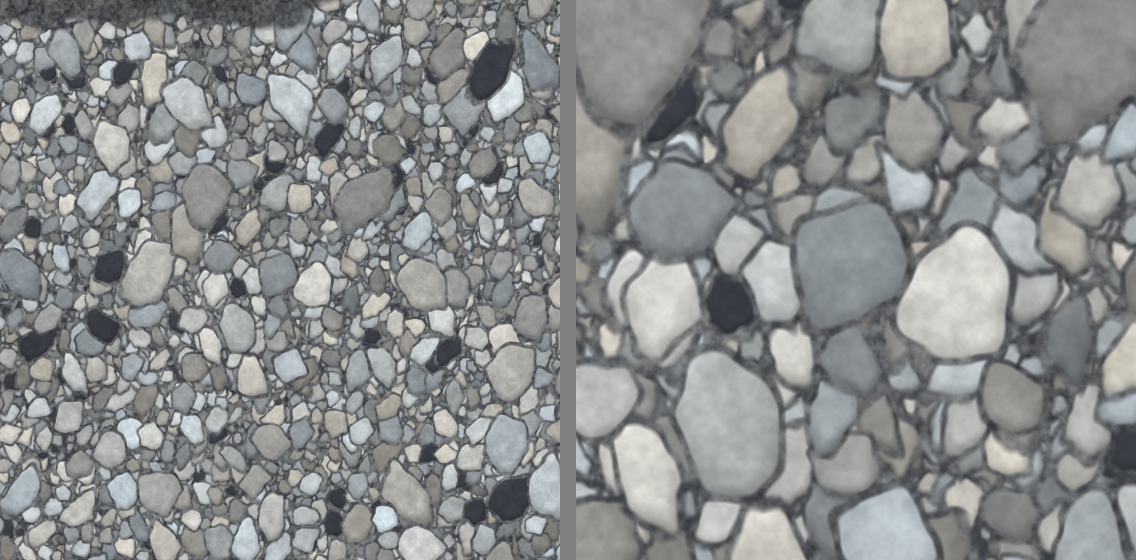
Left, the full canvas; right, a detail of the centre.
Write a Shadertoy shader that draws this texture.

```glsl
// Weathered exposed-aggregate pavement: angular pale pebbles packed in dark grit.

const float TAU = 6.2831853;
const int LAYERS = 5;
const int SIDES = 7;
const vec3 GRIT_DARK = vec3(0.20, 0.21, 0.23);
const vec3 GRIT_LIGHT = vec3(0.52, 0.53, 0.53);
const vec3 BLUE_TINT = vec3(0.94, 1.00, 1.04);
const vec3 WARM_TINT = vec3(1.03, 1.00, 0.94);
const vec3 DARK_STONE = vec3(0.23, 0.24, 0.27);

float hash(vec2 p) {
    vec3 q = fract(vec3(p.xyx) * 0.1031);
    q += dot(q, q.yzx + 33.33);
    return fract((q.x + q.y) * q.z);
}

// Independent random value for a cell, selected by a channel number
float cellRandom(vec2 cell, float channel) {
    return hash(cell + channel * vec2(17.3, 41.7));
}

float valueNoise(vec2 p) {
    vec2 i = floor(p), f = fract(p);
    f = f * f * (3.0 - 2.0 * f);
    float low = mix(hash(i), hash(i + vec2(1, 0)), f.x);
    float high = mix(hash(i + vec2(0, 1)), hash(i + vec2(1, 1)), f.x);
    return mix(low, high, f.y);
}

float fbm(vec2 p) {
    float sum = 0.0, weight = 0.5;
    for (int i = 0; i < 3; i++) {
        sum += weight * valueNoise(p);
        p = p * 2.07 + 19.1;
        weight *= 0.5;
    }
    return sum / 0.875;
}

// Rounded irregular polygon: smooth maximum of random half-planes
float pebbleDistance(vec2 p, vec2 cell, float radius) {
    float sum = 0.0;
    float sharpness = 13.0 / radius;
    for (int k = 0; k < SIDES; k++) {
        float side = float(k);
        float angle = TAU * (side + 0.8 * cellRandom(cell, side + 10.0)) / float(SIDES);
        float reach = radius * mix(0.72, 1.15, cellRandom(cell, side + 20.0));
        float plane = dot(p, vec2(cos(angle), sin(angle))) - reach;
        sum += exp(min(sharpness * plane, 60.0));
    }
    return log(sum) / sharpness;
}

vec3 gritColor(vec2 uv) {
    float grain = 0.6 * fbm(uv * 170.0) + 0.4 * fbm(uv * 55.0 + 7.0);
    return mix(GRIT_DARK, GRIT_LIGHT, smoothstep(0.16, 0.88, grain));
}

vec3 pebbleColor(vec2 cell, vec2 uv, float brightness) {
    float tone = brightness + 0.34 * (cellRandom(cell, 4.0) - 0.5);
    vec3 tint = mix(BLUE_TINT, WARM_TINT, cellRandom(cell, 5.0));
    vec3 color = tone * tint;
    color = mix(color, DARK_STONE, step(0.95, cellRandom(cell, 6.0)));
    float mottle = 0.6 * fbm(uv * 60.0 + cell) + 0.4 * fbm(uv * 190.0);
    return color * (1.0 + 0.36 * (mottle - 0.5));
}

// Paints one generation of pebbles, each with a rim of grit, over the base
vec3 paintPebbles(vec3 base, vec2 uv, vec3 grit, float size, float density,
                  float brightness, float seed, float blur) {
    vec2 p = uv / size;
    vec2 home = floor(p);
    float edge = blur / size;
    float rim = 0.0022 / size + 0.03;
    for (int y = -1; y <= 1; y++)
    for (int x = -1; x <= 1; x++) {
        vec2 cell = home + vec2(x, y) + seed;
        if (cellRandom(cell, 0.0) > density) continue;
        vec2 jitter = 0.55 * (vec2(cellRandom(cell, 1.0), cellRandom(cell, 2.0)) - 0.5);
        vec2 d = p - (cell - seed + 0.5 + jitter);
        float stretch = mix(1.05, 1.95, pow(cellRandom(cell, 3.0), 1.5));
        float tilt = 1.5 * (cellRandom(cell, 7.0) - 0.5) - 0.08;
        float c = cos(tilt), s = sin(tilt);
        vec2 q = vec2(c * d.x + s * d.y, (c * d.y - s * d.x) / stretch);
        float radius = mix(0.33, 0.51, cellRandom(cell, 8.0));
        float dist = pebbleDistance(q, cell, radius);
        dist += 0.07 * (valueNoise(p * 5.0 + cell) - 0.5);
        if (dist > rim + edge) continue;
        float slope = smoothstep(-0.16, 0.0, dist);
        float light = 1.0 + slope * (0.24 * dot(d, vec2(-0.4, 0.9)) - 0.08);
        vec3 stone = pebbleColor(cell, uv, brightness) * light;
        base = mix(base, grit, 0.85 * (1.0 - smoothstep(rim - edge, rim + edge, dist)));
        base = mix(base, stone, 1.0 - smoothstep(-edge, edge, dist));
    }
    return base;
}

void mainImage(out vec4 fragColor, in vec2 fragCoord) {
    vec2 uv = fragCoord / iResolution.y;
    float blur = max(0.0014, 0.7 / iResolution.y);
    vec3 grit = gritColor(uv);
    vec3 color = grit;

    // Fine chips first, sparse large stones last
    for (int i = 0; i < LAYERS; i++) {
        float level = float(i) / float(LAYERS - 1);
        float size = 0.015 * pow(5.2, level);
        float density = mix(0.92, 0.17, pow(level, 1.3));
        float brightness = mix(0.59, 0.70, sqrt(level));
        color = paintPebbles(color, uv, grit, size, density, brightness,
                             float(i) * 53.0 + 11.0, blur);
    }

    // Ragged dark crust along the upper left border
    float border = 0.955 + 0.07 * (fbm(uv * 13.0) - 0.5) + 0.12 * smoothstep(0.5, 0.72, uv.x);
    float crust = smoothstep(-0.012, 0.012, uv.y - border);
    color = mix(color, mix(grit * 0.75, color, 0.18), crust);

    // Broad uneven weathering
    color *= 0.93 + 0.14 * fbm(uv * 6.0 + 3.0);
    fragColor = vec4(clamp(color, 0.0, 1.0), 1.0);
}
```
